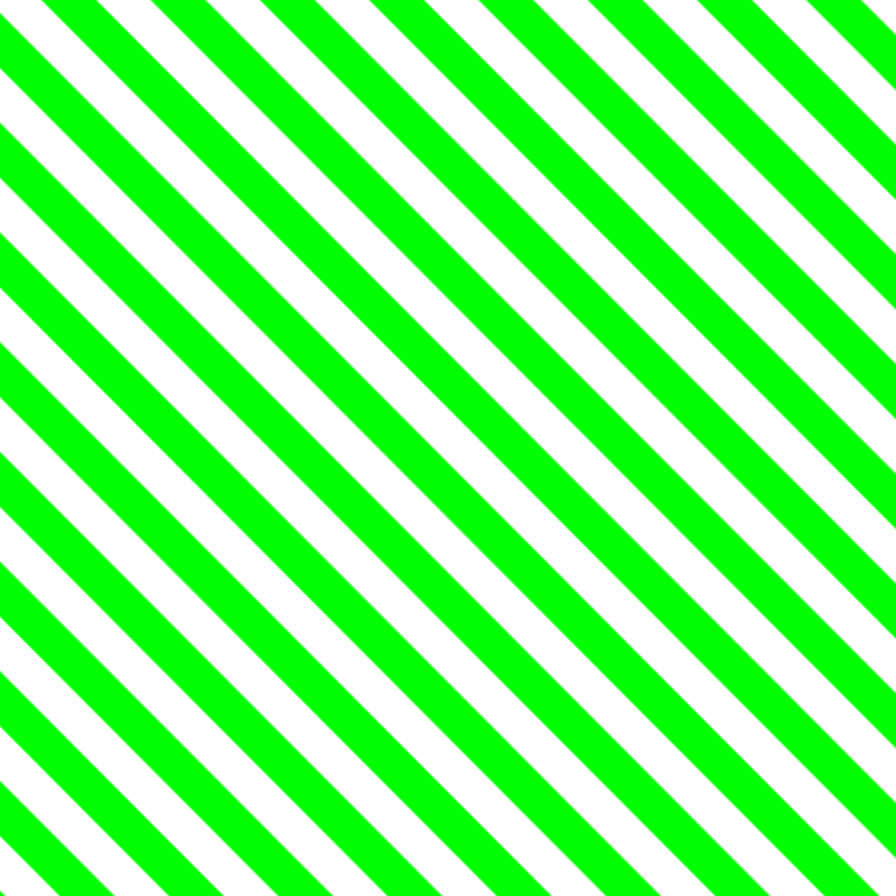
Reproduce this pattern procedurally as a WebGL 1 fragment shader.

```glsl
precision highp float;
// Flat diagonal stripes falling from upper left to lower right.
// A linear phase counts stripes along both axes; the distance to the
// nearest stripe centre gives a softly edged band of constant width.

uniform vec2 u_resolution;

#define STRIPES_ACROSS 8.2
#define STRIPES_UP 8.167
#define PHASE_OFFSET 0.203
#define STRIPE_SHARE 0.503
#define EDGE_SOFTNESS 0.0028
#define STRIPE_COLOR vec3(0.005, 1.0, 0.005)
#define GROUND_COLOR vec3(1.0)

// Coverage of the stripe set at p, with an edge ramp given in canvas units.
float stripeCoverage(vec2 p, float edgeWidth) {
  vec2 frequency = vec2(STRIPES_ACROSS, STRIPES_UP);
  float phase = dot(p, frequency) - PHASE_OFFSET + 2.0 * PHASE_OFFSET;
  float centreDistance = abs(fract(phase + 0.5) - 0.5);
  float signedDistance = (centreDistance - 0.5 * STRIPE_SHARE) / length(frequency);
  return clamp(0.5 - signedDistance / edgeWidth, 0.0, 1.0);
}

void main() {
  vec2 p = gl_FragCoord.xy / u_resolution;

  // Keep the ramp at least one pixel wide on small canvases.
  float pixel = 1.0 / min(u_resolution.x, u_resolution.y);
  float coverage = stripeCoverage(p, max(EDGE_SOFTNESS, pixel));

  gl_FragColor = vec4(mix(GROUND_COLOR, STRIPE_COLOR, coverage), 1.0);
}
```
